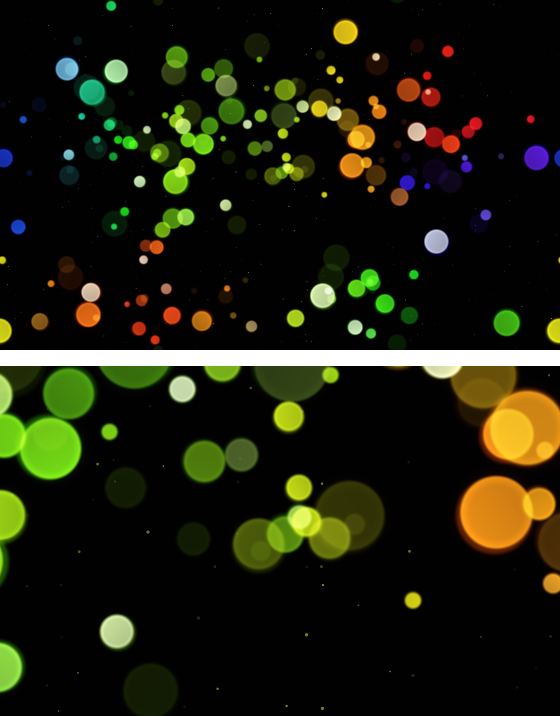
Top: the whole. Bottom: its middle third, enlarged.
A WebGL 1 fragment shader for this background:

```glsl
precision highp float;
// Coloured bokeh lights on black: translucent discs gather around two columns
// and a lower band, with hue chosen by position. Wrapped distances make the
// discs tile; a whole-number grid of fine dust fills the gaps.

uniform vec2 u_resolution;

vec3 hash3(float n) {
  vec3 p = fract(n * vec3(0.1031, 0.1030, 0.0973));
  p += dot(p, p.yzx + 33.33);
  return fract((p.xxy + p.yzz) * p.zyx);
}

vec3 pureHue(float h) {
  return clamp(abs(mod(h * 6.0 + vec3(0.0, 4.0, 2.0), 6.0) - 3.0) - 1.0, 0.0, 1.0);
}

// Blue to red from left to right, violet at the lower right,
// and a separate warm-to-green sweep along the bottom.
float hueAt(vec2 p) {
  float upper = mix(0.62, 0.25, smoothstep(0.05, 0.3, p.x))
              - 0.24 * smoothstep(0.42, 0.82, p.x);
  if (p.x > 0.72 && p.y < 0.58) upper = 0.69;
  float lower = 0.19 + 0.15 * sin(6.2832 * (p.x - 0.5));
  return p.y < 0.3 ? lower : upper;
}

// Two columns, a lower band and a loose scatter, in canvas fractions.
vec2 discCentre(float i, vec3 a, vec3 b) {
  vec2 spread = a.xy + b.xy - 1.0;
  float column = mod(i, 2.0) < 0.5 ? 0.25 : 0.63;
  float group = mod(floor(i * 0.5), 5.0);
  if (group < 3.0) return fract(vec2(column, 0.6) + spread * vec2(0.3, 0.33));
  if (group < 4.0) return fract(vec2(column, 0.14) + spread * vec2(0.32, 0.18));
  return fract(vec2(a.x, 0.55 + 0.5 * spread.y));
}

float disc(vec2 d, float radius, float blur) {
  return 1.0 - smoothstep(radius - blur, radius + blur, length(d));
}

vec3 screenBlend(vec3 base, vec3 light) {
  return base + light * (1.0 - base);
}

void main() {
  vec2 uv = gl_FragCoord.xy / u_resolution;
  float aspect = u_resolution.x / u_resolution.y;
  float pixel = 1.0 / u_resolution.y;
  vec3 color = vec3(0.008, 0.002, 0.002);

  // Bokeh discs
  for (int k = 0; k < 190; k++) {
    float i = float(k);
    vec3 a = hash3(i + 1.7);
    vec3 b = hash3(i + 311.3);
    vec2 centre = discCentre(i, a, b);
    vec2 d = fract(uv - centre + 0.5) - 0.5;
    d.x *= aspect;
    float radius = 0.007 + 0.03 * pow(a.z, 1.4);
    if (dot(d, d) > radius * radius * 2.5) continue;

    vec3 c = hash3(i + 727.9);
    float strength = mix(0.13, 1.0, smoothstep(0.15, 0.6, b.z));
    float pale = 0.1 + 0.75 * smoothstep(0.6, 0.95, c.x) * strength;
    float hue = hueAt(centre) + 0.05 * (c.y - 0.5);
    vec3 tint = pureHue(hue) * vec3(0.97, 0.9, 0.85);
    vec3 light = mix(tint, vec3(0.95, 0.98, 0.9), pale) * strength;

    // Uneven fill, brighter rim and a shifted coloured fringe
    float blur = 0.0012 + 0.7 * pixel;
    float fill = 0.88 + 0.14 * dot(d, c.yz - 0.5) / radius
               + 0.12 * smoothstep(0.7, 1.0, length(d) / radius);
    vec2 shift = (c.zy - 0.5) * radius * 0.2;
    float fringe = disc(d - shift, radius * 1.06, blur * 1.5);
    float halo = exp(-10.0 * max(length(d) / radius - 1.0, 0.0))
               * (1.0 - smoothstep(1.2, 1.55, length(d) / radius));
    float body = disc(d, radius, blur);
    color = screenBlend(color, light * fill * body);
    color = screenBlend(color, tint * tint * strength * (1.0 - body)
                               * (0.35 * fringe + 0.1 * halo));
  }

  // Fine dust, one possible speck per cell
  vec2 grid = vec2(96.0, 60.0);
  vec2 cell = floor(uv * grid);
  vec3 r = hash3(cell.x + cell.y * grid.x + 53.1);
  vec3 s = hash3(cell.x + cell.y * grid.x + 6007.3);
  vec2 offset = (fract(uv * grid) - 0.25 - 0.5 * r.xy) / grid;
  offset.x *= aspect;
  float speck = disc(offset, 0.0008 + 0.0008 * s.x, 0.5 * pixel) * step(0.93, r.z);
  vec3 dust = mix(pureHue(hueAt(uv)), vec3(1.0), 0.3);
  color = screenBlend(color, dust * speck * (0.08 + 0.5 * s.y * s.y * s.y));

  gl_FragColor = vec4(color, 1.0);
}
```
